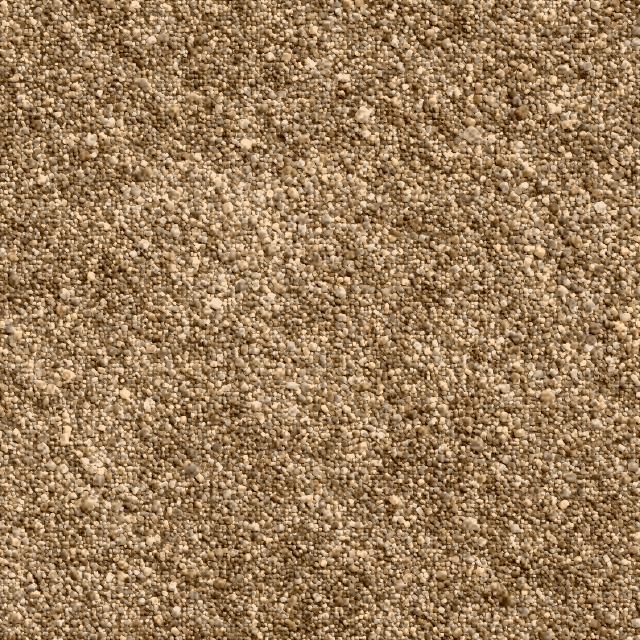
A WebGL 2 fragment shader for this texture:

```glsl
#version 300 es
precision highp float;
// Coarse sunlit sand: layers of jittered, faceted grains are painted from
// fine to large, each casting a short soft shadow to the lower left.
// Brightness and warmth are accumulated, then turned into sandy colours.

uniform vec2 u_resolution;
out vec4 fragColor;

const vec2 LIGHT_DIR = vec2(0.6, 0.8);

float hash(vec2 p) {
    return fract(sin(dot(p, vec2(12.9898, 78.233))) * 43758.5);
}

vec2 hash2(vec2 p) {
    return vec2(hash(p), hash(p + vec2(37.3, 11.7)));
}

mat2 rotation(float angle) {
    float c = cos(angle), s = sin(angle);
    return mat2(c, s, -s, c);
}

float valueNoise(vec2 p) {
    vec2 cell = floor(p);
    vec2 f = fract(p);
    f = f * f * (3.0 - 2.0 * f);
    float low = mix(hash(cell), hash(cell + vec2(1.0, 0.0)), f.x);
    float high = mix(hash(cell + vec2(0.0, 1.0)), hash(cell + 1.0), f.x);
    return mix(low, high, f.y);
}

// Rounded, slightly boxy distance: 1 at the rim of a grain
float grainDistance(vec2 q) {
    return mix(length(q), max(abs(q.x), abs(q.y)) * 1.12, 0.5);
}

// Paints one layer over surface, which holds (brightness, warmth)
vec2 paintGrains(vec2 surface, vec2 uv, float scale, float density,
                 vec2 radiusRange, float pixels, float seed) {
    vec2 p = uv * scale;
    vec2 home = floor(p);
    for (int y = -1; y <= 1; y++) {
        for (int x = -1; x <= 1; x++) {
            vec2 cell = home + vec2(float(x), float(y));
            vec2 key = cell + seed;
            if (hash(key + 5.1) > density) continue;

            // Place, size and turn of this grain
            vec2 centre = cell + 0.15 + 0.7 * hash2(key);
            vec2 look = hash2(key + 71.9);
            vec2 form = hash2(key + 23.4);
            float radius = mix(radiusRange.x, radiusRange.y, form.x);
            vec2 stretch = vec2(1.0, 1.0 + 0.5 * form.y);
            mat2 turn = rotation(6.283 * form.y + 3.0 * look.x);
            vec2 offset = (p - centre) / radius;

            // Shadow on whatever lies below
            vec2 shadowPoint = turn * (offset + LIGHT_DIR * 0.38) * stretch;
            float shade = 1.0 - smoothstep(0.65, 1.15, grainDistance(shadowPoint));
            surface.x -= 0.2 * shade;

            // Lit body with its own tone
            float rim = grainDistance(turn * offset * stretch);
            float cover = clamp((1.0 - rim) * radius / scale * pixels + 0.5, 0.0, 1.0);
            float lit = 0.23 * dot(offset, LIGHT_DIR);
            float tone = 0.71 + 0.4 * (look.x - 0.5) + lit;
            surface = mix(surface, vec2(tone, look.y - 0.5), cover);
        }
    }
    return surface;
}

vec3 sandColour(float brightness, float warmth) {
    float v = clamp(brightness, 0.15, 0.98);
    vec3 base = vec3(v, v - 0.12, max(v - 0.26, 0.02));
    return base + warmth * vec3(0.06, -0.01, -0.09) * smoothstep(0.2, 0.6, v);
}

void main() {
    float pixels = min(u_resolution.x, u_resolution.y);
    vec2 uv = gl_FragCoord.xy / pixels;

    // Broad drifts and falling diagonal ridges
    vec2 slope = rotation(0.6) * uv;
    float drift = valueNoise(slope * vec2(4.0, 7.0) + 3.0) - 0.5;
    float ridges = valueNoise(slope * vec2(20.0, 38.0) + 9.0) - 0.5;
    float coarse = clamp(0.5 + 0.35 * (uv.x - 0.5) + 0.6 * drift, 0.15, 0.85);

    // Fine bed, common grains, larger grains, sparse pebbles
    vec2 surface = vec2(0.48, 0.0);
    surface = paintGrains(surface, uv, 155.0, 0.95, vec2(0.42, 0.72), pixels, 0.0);
    surface = paintGrains(surface, uv, 92.0, coarse, vec2(0.32, 0.6), pixels, 131.0);
    surface = paintGrains(surface, uv, 54.0, 0.35 * coarse, vec2(0.3, 0.5), pixels, 277.0);
    surface = paintGrains(surface, uv, 25.0, 0.035, vec2(0.22, 0.36), pixels, 419.0);

    // Grit on the grain faces and uneven ground light
    float grit = valueNoise(uv * 230.0) - 0.5;
    float brightness = surface.x + 0.42 * grit + 0.17 * ridges + 0.08 * drift;
    fragColor = vec4(sandColour(brightness, surface.y), 1.0);
}
```
